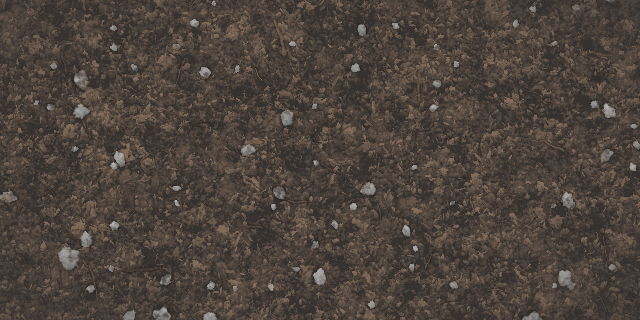
This texture is drawn by a Shadertoy shader. Its source:

```glsl
vec4 hash4(vec2 p) {
    vec4 q = fract(p.xyxy * vec4(0.1031, 0.1030, 0.0973, 0.1099));
    q += dot(q, q.wzxy + 33.33);
    return fract((q.xxyz + q.yzzw) * q.zywx);
}

mat2 rotation(float angle) {
    float c = cos(angle), s = sin(angle);
    return mat2(c, -s, s, c);
}

float cornerSlope(vec2 cell, vec2 offset) {
    float angle = 6.2832 * hash4(cell + 71.0).x;
    return dot(vec2(cos(angle), sin(angle)), offset);
}

float gradientNoise(vec2 p) {
    vec2 i = floor(p), f = fract(p), e = vec2(0, 1);
    vec2 u = f * f * f * (f * (f * 6.0 - 15.0) + 10.0);
    float low = mix(cornerSlope(i, f), cornerSlope(i + e.yx, f - e.yx), u.x);
    float high = mix(cornerSlope(i + e, f - e), cornerSlope(i + 1.0, f - 1.0), u.x);
    return mix(low, high, u.y);
}

float fbm(vec2 p) {
    float sum = 0.0, amplitude = 0.5;
    for (int i = 0; i < 4; i++) {
        sum += amplitude * gradientNoise(p);
        p = rotation(0.6) * p * 2.03 + 17.0;
        amplitude *= 0.55;
    }
    return sum;
}

// Paints one layer of overlapping bark chips and crumbs over the given tone
float addChips(float tone, vec2 p, float scale) {
    p = p * scale + scale * 3.7;
    float ragged = 0.6 * gradientNoise(p * 3.1) + 0.45 * gradientNoise(p * 6.3);
    for (int y = -1; y <= 1; y++)
    for (int x = -1; x <= 1; x++) {
        vec2 id = floor(p) + vec2(x, y);
        vec4 rnd = hash4(id + scale);
        vec4 look = hash4(id + scale + 211.0);
        if (look.x > 0.55) continue;

        vec2 offset = p - id - rnd.xy;
        vec2 local = rotation(6.2832 * rnd.z) * offset;
        local /= vec2(0.66, mix(0.1, 0.46, rnd.w));
        float d = length(local) - 1.0 + ragged;

        float grain = gradientNoise(local * vec2(1.5, 3.0) + id * 5.3);
        float chipTone = 0.16 + 0.72 * look.y * look.y + 0.5 * offset.y + 0.3 * grain;
        tone *= 1.0 - 0.45 * smoothstep(0.5, 0.0, d);
        tone = mix(tone, chipTone, smoothstep(0.04, -0.14, d));
    }
    return tone;
}

// Thin roots, a few of them pale
vec3 addTwigs(vec3 color, vec2 p, float scale) {
    p = rotation(0.4) * p * scale + scale * 5.1;
    vec2 id = floor(p);
    vec4 rnd = hash4(id + 37.0), look = hash4(id + 91.0);
    vec2 q = rotation(6.2832 * rnd.z) * (fract(p) - mix(vec2(0.4), vec2(0.6), rnd.xy));
    q.y += (rnd.w - 0.5) * q.x * q.x + 0.04 * gradientNoise(p * 6.0);
    float halfLength = mix(0.12, 0.34, look.x);
    float d = length(vec2(max(abs(q.x) - halfLength, 0.0), q.y)) - mix(0.006, 0.03, look.y * look.y);
    float present = step(look.z, 0.35);
    vec3 bark = mix(vec3(0.25, 0.21, 0.19), vec3(0.50, 0.41, 0.34), look.w);
    bark *= 1.0 + 3.0 * q.y + 0.35 * gradientNoise(p * 20.0);
    color *= 1.0 - 0.2 * present * smoothstep(0.05, 0.0, d);
    return mix(color, bark, 0.85 * present * smoothstep(0.012, -0.012, d));
}

// Pale mineral pebbles, one at most in each cell, some half buried
vec3 addPebbles(vec3 color, vec2 p, float scale, float share) {
    vec2 cells = p * scale + scale * 7.3;
    vec2 id = floor(cells);
    vec4 rnd = hash4(id + 13.0), look = hash4(id + 157.0);
    if (look.x > share) return color;

    vec2 offset = fract(cells) - mix(vec2(0.33), vec2(0.67), rnd.xy);
    vec2 local = rotation(6.2832 * rnd.z) * offset * vec2(1.0, mix(1.0, 1.6, rnd.w));
    float radius = mix(0.14, 0.24, look.y);
    float d = length(local) / radius - 1.0;
    d += 0.45 * gradientNoise(local / radius * 1.2 + id) + 0.2 * gradientNoise(local / radius * 3.5 + id);

    float pits = gradientNoise(p * 85.0) + 0.6 * gradientNoise(p * 150.0);
    float light = 0.55 + 0.1 * dot(offset, vec2(-0.4, 0.9)) / radius + 0.12 * pits;
    light += 0.08 * look.z - 0.07 * smoothstep(-0.5, 0.0, d);
    float buried = look.w * look.w;
    float dirt = smoothstep(0.05, 0.4, fbm(p * 38.0) + 0.4 * buried);
    vec3 stone = mix(light * vec3(1.01, 1.0, 0.985), color + 0.07, 0.8 * dirt);
    color *= 1.0 - 0.2 * smoothstep(0.5, 0.0, d);
    return mix(color, stone, smoothstep(0.06, -0.16, d));
}

void mainImage(out vec4 fragColor, in vec2 fragCoord) {
    vec2 p = fragCoord / iResolution.y;
    vec2 warped = p + 0.008 * vec2(gradientNoise(p * 24.0), gradientNoise(p * 24.0 + 50.0));

    // Soil relief, from broad clods down to fine grit
    float tone = 0.3 + 0.4 * fbm(p * 14.0);
    tone = addChips(tone, warped, 11.0);
    tone = addChips(tone, warped, 21.0);
    tone = addChips(tone, warped, 38.0);
    tone = addChips(tone, warped, 66.0);
    tone += 0.45 * fbm(p * 5.0) + 0.5 * fbm(p * 13.0 + 31.0);
    tone += 0.26 * gradientNoise(p * 65.0) + 0.28 * gradientNoise(p * 120.0);
    tone -= 0.2 * smoothstep(0.1, 0.45, gradientNoise(p * 19.0 + 8.0));
    tone = clamp(1.15 * tone + 0.04, 0.03, 1.15);

    vec3 color = mix(vec3(0.20, 0.185, 0.178), vec3(0.475, 0.392, 0.328), tone);
    color = addTwigs(color, p, 6.0);
    color = addTwigs(color, p, 11.0);
    color = addPebbles(color, p, 16.0, 0.10);
    color = addPebbles(color, p, 8.0, 0.18);
    color = addPebbles(color, p, 4.2, 0.15);

    // Faded corners
    vec2 fromCenter = fragCoord / iResolution.xy - 0.5;
    color = mix(color, vec3(0.23, 0.21, 0.20), 0.4 * smoothstep(0.15, 0.5, dot(fromCenter, fromCenter)));
    fragColor = vec4(color, 1.0);
}
```
